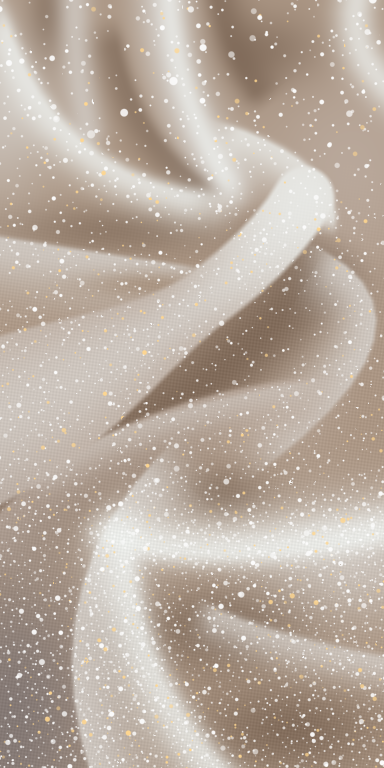
A WebGL 1 fragment shader for this texture:

```glsl
precision highp float;
// Draped sheer cloth with soft folds, scattered with white and gold glitter.
// Folds are curved strokes with a separate falloff on each side, painted from
// back to front; a fine weave and hashed layers of sparkles lie over them.
uniform vec2 u_resolution;
#define SPAN vec2(3.84, 7.68)
#define STEPS 12
#define END_FADE 0.16
#define WEAVE_PITCH 0.045
#define WEAVE_DEPTH 0.025
#define GLITTER_LAYERS 5
#define GLITTER_AMOUNT 0.5
#define GOLD_SHARE 0.13

const vec3 WHITE = vec3(.93, .94, .93);
const vec3 PALE = vec3(.82, .795, .77);
const vec3 SAND = vec3(.73, .665, .615);
const vec3 TAN = vec3(.64, .55, .47);
const vec3 GREY = vec3(.5, .46, .45);
const vec3 BROWN = vec3(.43, .345, .28);
const vec3 GOLD = vec3(1., .84, .56);

vec3 hash3(vec2 cell) {
  vec3 q = fract(cell.xyx * vec3(.1031, .1030, .0973));
  q += dot(q, q.yxz + 33.33);
  return fract((q.xxy + q.yzz) * q.zyx);
}
// Signed distance to a quadratic curve (positive on its right hand), position along it
vec2 trace(vec2 p, vec2 a, vec2 b, vec2 c) {
  vec2 from = a, nearest = vec2(100., 0.);
  for (int i = 1; i <= STEPS; i++) {
    float t = float(i) / float(STEPS);
    vec2 to = mix(mix(a, b, t), mix(b, c, t), t);
    vec2 e = to - from, w = p - from;
    float h = clamp(dot(w, e) / dot(e, e), 0., 1.);
    float d = length(w - e * h);
    if (d < abs(nearest.x)) {
      float side = e.x * w.y < e.y * w.x ? -1. : 1.;
      nearest = vec2(d * side, t + (h - 1.) / float(STEPS));
    }
    from = to;
  }
  return nearest;
}
// Stroke from start via bend (ab) to end; last two values soften its left and right
float fold(vec2 p, vec4 ab, vec4 end) {
  vec2 s = trace(p, ab.xy, ab.zw, end.xy);
  float d = s.x / (s.x < 0. ? end.z : end.w);
  return exp(-d * d) * smoothstep(0., END_FADE, s.y) * smoothstep(0., END_FADE, 1. - s.y);
}
// Soft ellipse: centre, radii
float glow(vec2 p, vec4 e) {
  vec2 q = (p - e.xy) / e.zw;
  return exp(-dot(q, q));
}
vec3 upperCloth(vec2 p, vec3 c) {
  c = mix(c, PALE, .8 * glow(p, vec4(0., 1.1, .6, .9)));
  c = mix(c, SAND, .9 * glow(p, vec4(3.5, 1.7, .9, 1.1)));
  c = mix(c, BROWN, .5 * glow(p, vec4(.5, .1, .22, .5)));
  c = mix(c, BROWN, .45 * glow(p, vec4(2.7, .5, .5, .35)));
  c = mix(c, BROWN, .45 * glow(p, vec4(1.2, 2.3, 1.1, .25)));
  c = mix(c, PALE, .8 * fold(p, vec4(.75, -.5, .7, .6), vec4(.95, 1.6, .18, .18)));
  c = mix(c, PALE, .9 * fold(p, vec4(1.6, -.6, 1.5, 1.), vec4(2.55, 2.2, .32, .3)));
  c = mix(c, WHITE, .7 * fold(p, vec4(1.7, -.5, 1.6, .9), vec4(2.5, 2.15, .14, .14)));
  c = mix(c, BROWN, .5 * fold(p, vec4(1.1, .1, 1.2, 1.4), vec4(2.25, 2.02, .1, .22)));
  c = mix(c, BROWN, .55 * fold(p, vec4(2.1, -.5, 2.2, .5), vec4(2.7, 1.1, .25, .15)));
  c = mix(c, WHITE, .75 * fold(p, vec4(3.8, -.6, 3.1, .6), vec4(4.4, 1.2, .2, .22)));
  c = mix(c, WHITE, .8 * fold(p, vec4(-.1, -.3, .3, 1.95), vec4(2.5, 2.04, .1, .27)));
  c = mix(c, PALE, .9 * fold(p, vec4(-.7, 2.28, .9, 2.55), vec4(2.2, 2.74, .04, .5)));
  return mix(c, TAN, .8 * glow(p, vec4(1.5, 2.85, .7, .15)));
}
vec3 middleBands(vec2 p, vec3 c) {
  c = mix(c, BROWN, .7 * fold(p, vec4(-.5, 5.4, 2.5, 3.9), vec4(3.5, 2.3, .5, .45)));
  c = mix(c, PALE, .9 * fold(p, vec4(2.95, 2.4, 4.8, 3.15), vec4(2.3, 4.9, .035, .42)));
  c = mix(c, SAND, .85 * fold(p, vec4(-.5, 5.8, .7, 3.9), vec4(3.7, 3.75, .04, .6)));
  c = mix(c, PALE, .5 * fold(p, vec4(.2, 4.9, 1., 4.15), vec4(3.6, 3.75, .04, .2)));
  c = mix(c, WHITE, .75 * fold(p, vec4(3.3, 2.4, 3.5, 1.6), vec4(2., 1.2, .33, .05)));
  // Broad foreground band, narrowing to a bright turn at the right
  vec2 s = trace(p, vec2(-.4, 4.35), vec2(2.4, 3.1), vec2(3.04, 1.97));
  float halfWidth = mix(.8, .3, smoothstep(0., .57, s.y));
  vec3 cloth = mix(SAND, PALE, .55 + .35 * cos(s.x / halfWidth * 2.2));
  cloth = mix(cloth, WHITE, .8 * smoothstep(.4, .95, s.y));
  return mix(c, cloth, .97 * smoothstep(-.035, .035, halfWidth - abs(s.x)));
}
vec3 lowerCloth(vec2 p, vec3 c) {
  c = mix(c, GREY, .9 * glow(p, vec4(.1, 7.2, .9, 1.5)));
  c = mix(c, BROWN, .55 * glow(p, vec4(2.2, 4.95, .5, .28)));
  c = mix(c, PALE, .85 * glow(p, vec4(3.5, 5.6, 1.1, .6)));
  c = mix(c, PALE, .9 * fold(p, vec4(1.9, 4.3, -.05, 6.), vec4(1.3, 8.6, .55, .035)));
  c = mix(c, BROWN, .65 * glow(p, vec4(2.2, 6.3, .8, .42)));
  c = mix(c, BROWN, .65 * glow(p, vec4(2.9, 7.3, .9, .45)));
  c = mix(c, WHITE, .85 * fold(p, vec4(.75, 5.2, 1.9, 5.9), vec4(4.8, 5.1, .32, .16)));
  c = mix(c, WHITE, .8 * fold(p, vec4(1.25, 5., 1.1, 6.9), vec4(2.8, 8.3, .16, .33)));
  return mix(c, PALE, .8 * fold(p, vec4(1.9, 6., 2.8, 6.5), vec4(4.8, 6.75, .06, .28)));
}
vec3 glitter(vec2 p, vec3 c, float soft) {
  float blur = 1. - smoothstep(.8, 2.6, p.y);
  float amount = .4 + .5 * smoothstep(.5, .9, c.g) + .8 * smoothstep(3.8, 5.8, p.y);
  amount *= GLITTER_AMOUNT * (1. - .4 * blur);
  for (int i = 0; i < GLITTER_LAYERS; i++) {
    float size = .07 + .035 * float(i);
    vec2 q = mat2(.88, .48, -.48, .88) * p / size + 17. * float(i);
    vec3 r = hash3(floor(q)), k = hash3(floor(q) + 71.);
    float d = length(fract(q) - .25 - .5 * r.xy) * size;
    float radius = size * mix(.08, .15, k.x * k.x) * (1. + .4 * blur);
    float spark = 1. - smoothstep(radius - soft, radius + soft, d);
    spark *= step(r.z, amount * (1. - .13 * float(i))) * mix(.5, 1., k.y);
    c = mix(c, k.z < GOLD_SHARE ? GOLD : vec3(.99), spark);
  }
  return c;
}
void main() {
  vec2 uv = gl_FragCoord.xy / u_resolution;
  vec2 p = vec2(uv.x, 1. - uv.y) * SPAN;
  vec3 c = lowerCloth(p, middleBands(p, upperCloth(p, mix(TAN, SAND, .3))));
  // Fine crossed threads
  vec2 thread = mat2(.8, .6, -.6, .8) * p * 6.2832 / WEAVE_PITCH;
  c += WEAVE_DEPTH * sin(thread.x) * sin(thread.y) * smoothstep(1.5, 3.5, p.y);
  gl_FragColor = vec4(glitter(p, c, max(.7 * SPAN.x / u_resolution.x, .008)), 1.);
}
```
